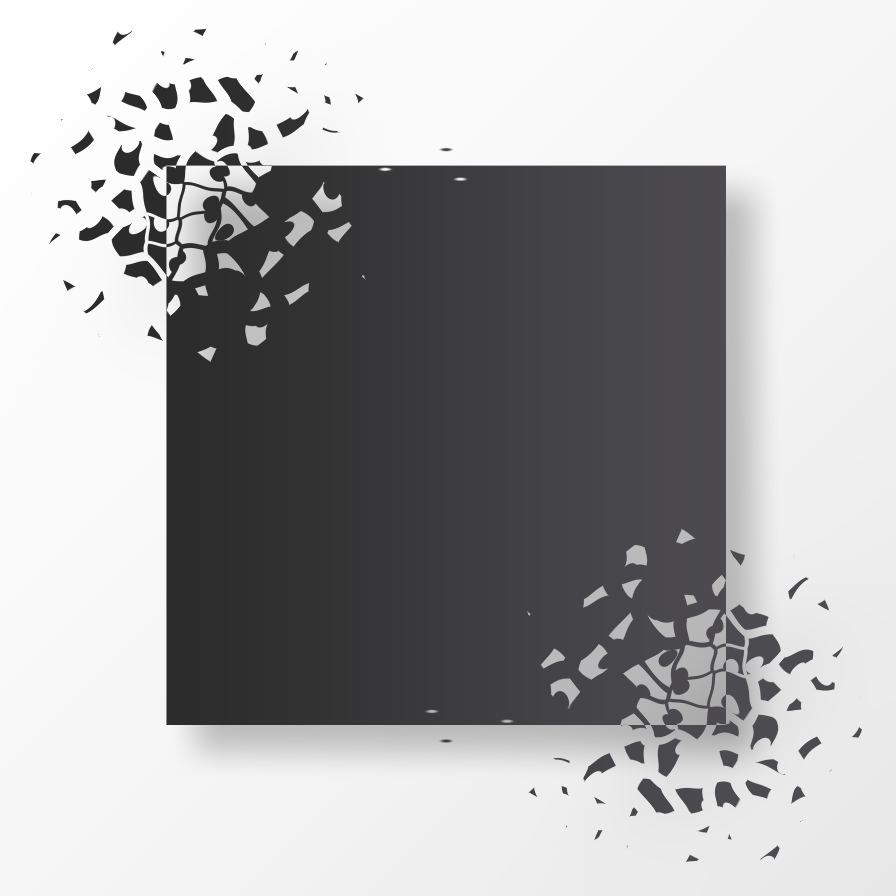
Reproduce this background procedurally as a Shadertoy shader.

```glsl
// A charcoal square floats over a pale backdrop, two opposite corners bursting into shards.
// Shards are shrunken, bitten cellular-noise cells, mirrored by a half turn about the centre;
// they are dark outside the square and act as holes within it.

const vec2 CENTRE = vec2(0.498, 0.503);
const float HALF_SIDE = 0.3122;
const float CELLS = 27.0;
const vec2 BURST = vec2(-0.277, 0.278);
const vec2 CORE = vec2(-0.284, 0.260);
const vec2 SHADOW_SHIFT = vec2(0.032, -0.030);

vec2 hash2(vec2 p) {
    vec3 h = fract(p.xyx * vec3(0.1031, 0.1030, 0.0973));
    h += dot(h, h.yzx + 33.33);
    return fract((h.xx + h.yz) * h.zy);
}

// Coordinates along and across the rising diagonal
vec2 diagonal(vec2 p) {
    return vec2(p.x + p.y, p.y - p.x) * 0.7071;
}

float boxDistance(vec2 p, float halfSide) {
    vec2 d = abs(p) - halfSide;
    return length(max(d, 0.0)) + min(max(d.x, d.y), 0.0);
}

float softBox(vec2 p, float halfSide, float blur) {
    vec2 s = smoothstep(-blur, blur, halfSide - abs(p));
    return s.x * s.y;
}

vec2 cellSeed(vec2 cell) {
    return cell + 0.08 + 0.84 * hash2(cell + 41.0);
}

// Nearest seed in xy, distance to the cell border in z
vec3 cellular(vec2 p) {
    vec2 base = floor(p);
    vec2 nearest = base;
    float best = 9.0;
    for (int j = -1; j <= 1; j++)
    for (int i = -1; i <= 1; i++) {
        vec2 seed = cellSeed(base + vec2(i, j));
        float d = distance(p, seed);
        if (d < best) { best = d; nearest = seed; }
    }
    float border = 9.0;
    for (int j = -2; j <= 2; j++)
    for (int i = -2; i <= 2; i++) {
        vec2 other = cellSeed(base + vec2(i, j));
        vec2 across = other - nearest;
        if (dot(across, across) > 0.0001)
            border = min(border, dot(0.5 * (nearest + other) - p, normalize(across)));
    }
    return vec3(nearest, border);
}

// Shard coverage; pieces are large in the core and thin out with distance
float shards(vec2 p, float pixel) {
    vec2 g = p * CELLS;
    g += 0.13 * sin(g.yx * 2.3 + vec2(0.4, 1.7)) + 0.06 * sin(g.yx * 5.1 + vec2(2.0, 0.3));
    vec3 cell = cellular(g);
    vec2 place = cell.xy / CELLS;
    vec2 rnd = hash2(floor(cell.xy) + 17.0);
    float core = length(diagonal(place - CORE) / vec2(0.095, 0.055));
    float reach = length(place - BURST) / 0.185;
    float loose = smoothstep(0.65, 1.15, core);
    float gap = mix(0.045, 0.15 + 0.17 * rnd.x, loose);
    gap += 0.25 * smoothstep(0.65, 1.15, reach);
    gap += step(rnd.y, mix(0.12, 0.28, loose)) + step(1.15, reach);
    float angle = 6.2832 * rnd.x;
    vec2 biteCentre = cell.xy + 0.42 * vec2(cos(angle), sin(angle));
    float bite = distance(g, biteCentre) - 0.25;
    float depth = min(cell.z - gap, bite);
    return smoothstep(-0.7, 0.7, depth / (pixel * CELLS));
}

// Tiny flat chips that drift along the square's edge
float flecks(vec2 p, float pixel) {
    float cover = 0.0;
    for (int i = 0; i < 3; i++) {
        float k = float(i);
        float bend = k * (k - 1.0);
        vec2 at = vec2(0.016 * k - 0.05 * bend, 0.330 - 0.033 * k + 0.022 * bend);
        float d = (length((p - at) / vec2(0.0055, 0.0016)) - 1.0) * 0.0016;
        cover = max(cover, 1.0 - smoothstep(-pixel, pixel, d));
    }
    return cover;
}

float burstShadow(vec2 p) {
    vec2 d = diagonal(p) / vec2(0.13, 0.065);
    return exp(-dot(d, d));
}

void mainImage(out vec4 fragColor, in vec2 fragCoord) {
    float pixel = 1.0 / min(iResolution.x, iResolution.y);
    vec2 uv = (fragCoord - 0.5 * iResolution.xy) * pixel + 0.5;
    vec2 p = uv - CENTRE;
    vec2 folded = p.y > p.x ? p : -p;

    // Backdrop and soft shadows
    float slope = clamp(0.5 * (uv.x + 1.0 - uv.y), 0.0, 1.0);
    vec3 paper = vec3(mix(1.0, 0.905, slope * slope * 0.5 + slope * 0.5));
    vec2 shadowPos = p - SHADOW_SHIFT;
    paper *= 1.0 - 0.23 * softBox(shadowPos, HALF_SIDE, 0.032);
    paper *= 1.0 - 0.07 * (burstShadow(shadowPos - BURST) + burstShadow(shadowPos + BURST));

    // Charcoal gradient shared by the square and its debris
    float tone = clamp((uv.x - 0.186) / 0.624, 0.0, 1.0);
    vec3 charcoal = mix(vec3(0.167), vec3(0.302, 0.296, 0.314), smoothstep(-0.12, 1.12, tone));

    // Pieces swap dark and light where they cross the edge
    float square = 1.0 - smoothstep(-pixel, pixel, 2.0 * boxDistance(p, HALF_SIDE));
    float pieces = max(shards(folded, pixel), flecks(folded, pixel));
    float ink = mix(square, 1.0 - square, pieces);
    fragColor = vec4(mix(paper, charcoal, ink), 1.0);
}
```
